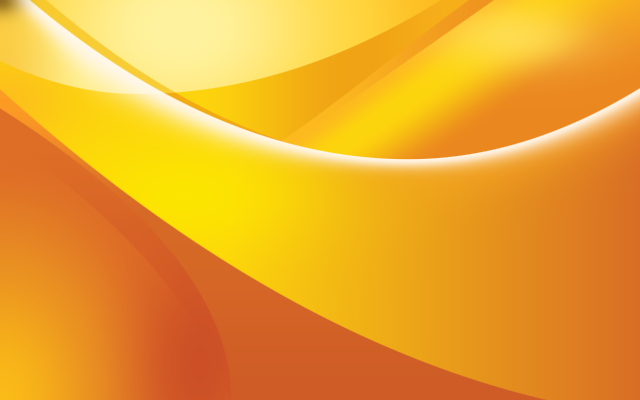
Write a WebGL 2 fragment shader that draws this background.

```glsl
#version 300 es
precision highp float;
// Warm golden waves: overlapping curved sheets with a luminous white rim.
uniform vec2 u_resolution;
out vec4 outColor;

const float ASPECT = 1.6;
const vec3 CREAM  = vec3(1.00, 0.95, 0.62);
const vec3 WHITE  = vec3(1.00, 0.97, 0.93);
const vec3 PEACH  = vec3(0.99, 0.88, 0.74);
const vec3 LEMON  = vec3(0.99, 0.90, 0.00);
const vec3 GOLD   = vec3(0.99, 0.83, 0.05);
const vec3 HONEY  = vec3(0.99, 0.73, 0.12);
const vec3 AMBER  = vec3(0.94, 0.64, 0.08);
const vec3 ORANGE = vec3(0.92, 0.53, 0.12);
const vec3 EMBER  = vec3(0.84, 0.41, 0.15);
const vec3 RUST   = vec3(0.80, 0.31, 0.15);
const vec3 UMBER  = vec3(0.50, 0.36, 0.10);

const vec2 RIM_LOW  = vec2(1.021, 0.602);   // lowest point of the bright rim
const vec2 RIM_BEND = vec2(0.444, 0.530);   // curvature left and right of it
const vec2 VEIL_LOW  = vec2(0.344, 0.765);  // lowest point of the pale veil
const vec2 VEIL_BEND = vec2(0.700, 0.408);
const vec2 BEAM_START = vec2(1.235, 1.0);   // diagonal beam at the top edge
const vec2 BEAM_NORMAL = vec2(0.574, -0.819);

// Antialiased mask, 1 where d is positive
float mask(float d) {
    return clamp(d / max(fwidth(d), 1e-5) + 0.5, 0.0, 1.0);
}

// Soft elliptical spot
float spot(vec2 p, vec2 center, vec2 radius) {
    vec2 q = (p - center) / radius;
    return exp(-dot(q, q));
}

// Parabola with its own curvature on each side of the lowest point
float bowl(float x, vec2 low, vec2 bend) {
    float dx = x - low.x;
    return low.y + (dx < 0.0 ? bend.x : bend.y) * dx * dx;
}

// Sheet above the rim: golden field, diagonal beam and veil
vec3 upperSheet(vec2 p, float rim, float veil) {
    float s = dot(p - BEAM_START, BEAM_NORMAL);
    vec3 left = mix(GOLD, AMBER, smoothstep(0.48, 0.88, p.x));
    left = mix(left, HONEY, 0.5 * smoothstep(0.9, 1.15, p.x));

    // Pale veil fading into amber toward its right tip
    float reach = length((p - vec2(0.45, 0.93)) * vec2(1.0, 1.3));
    vec3 pale = mix(CREAM, vec3(1.0, 0.84, 0.25), smoothstep(0.05, 0.48, reach));
    pale = mix(pale, HONEY, smoothstep(0.40, 0.68, reach));
    left = mix(left, pale, mask(veil));

    // Thin darker sliver that follows the rim
    float sliver = rim + 0.040 * (1.0 - p.x / 0.73);
    vec3 shade = mix(AMBER, vec3(0.97, 0.78, 0.15), mask(veil));
    left = mix(left, shade, 0.85 * mask(sliver - p.y));

    // Beam strip, then the glowing field to its right
    float width = mix(0.016, 0.036, smoothstep(0.73, 1.2, p.x));
    vec3 strip = mix(HONEY, ORANGE, smoothstep(0.75, 1.25, p.x));
    vec3 c = mix(left, mix(strip, HONEY, 0.25), mask(s + width));
    vec3 field = mix(HONEY, GOLD, smoothstep(0.0, 0.07, s));
    field = mix(field, ORANGE, smoothstep(0.09, 0.24, s));
    field = mix(field, vec3(1.0, 0.87, 0.36), 0.85 * spot(p, vec2(1.29, 0.91), vec2(0.20, 0.08)));
    field = mix(field, HONEY, 0.6 * spot(p, vec2(1.60, 1.0), vec2(0.22, 0.09)));
    return mix(c, field, mask(s));
}

// Sheet between the rim and the lower edge, with the white glow
vec3 middleSheet(vec2 p, float rim, float veil) {
    vec3 c = mix(GOLD, EMBER, clamp((p.x - 0.55) / 1.1, 0.0, 1.0));
    c = mix(c, LEMON, 0.95 * spot(p, vec2(0.46, 0.51), vec2(0.30, 0.15)));
    c = mix(c, HONEY, 0.8 * spot(p, vec2(0.0, 0.75), vec2(0.17, 0.11)));
    vec3 pale = mix(vec3(0.98, 0.80, 0.30), CREAM, smoothstep(0.0, 0.22, p.x));
    c = mix(c, pale, 0.85 * mask(veil));

    float slope = 2.0 * (p.x < RIM_LOW.x ? RIM_BEND.x : RIM_BEND.y) * (p.x - RIM_LOW.x);
    float depth = max(rim - p.y, 0.0) / sqrt(1.0 + slope * slope);
    float side = smoothstep(0.95, 1.6, p.x);
    float width = mix(0.062, 0.026, smoothstep(0.15, 1.0, p.x)) + 0.014 * side;
    width *= mix(0.5, 1.0, smoothstep(0.05, 0.25, p.x));
    float halo = exp(-depth * depth / 0.009) * smoothstep(0.7, 1.2, p.x);
    c = mix(c, vec3(0.98, 0.67, 0.14), 0.6 * halo);
    float glow = exp(-depth * depth / (width * width));
    vec3 light = mix(WHITE, PEACH, smoothstep(0.5, 1.2, p.x) * smoothstep(0.0, 0.03, depth));
    return mix(c, light, 0.96 * glow);
}

// Dark rounded sheet in the lower left corner
vec3 cornerSheet(vec2 p) {
    float r = length(p * vec2(1.0, 0.72));
    vec3 c = mix(vec3(0.98, 0.73, 0.09), vec3(0.90, 0.53, 0.14), smoothstep(0.0, 0.33, r));
    c = mix(c, vec3(0.87, 0.43, 0.15), smoothstep(0.25, 0.44, r));
    c = mix(c, RUST, spot(p, vec2(0.50, 0.09), vec2(0.15, 0.28)));
    float fold = 0.575 - 0.30 * p.y - 0.85 * p.y * p.y;
    return mix(c, RUST, 0.35 * mask(p.x - fold) * smoothstep(0.65, 0.4, p.y));
}

void main() {
    vec2 p = gl_FragCoord.xy / u_resolution * vec2(ASPECT, 1.0);
    float rim = bowl(p.x, RIM_LOW, RIM_BEND);
    float veil = p.y - bowl(p.x, VEIL_LOW, VEIL_BEND);
    float lowerEdge = 0.777 - 0.902 * p.x + 0.244 * p.x * p.x;
    float cornerEdge = 0.579 - 0.01 * p.y - 1.075 * p.y * p.y;

    vec3 color = mix(middleSheet(p, rim, veil), upperSheet(p, rim, veil), mask(p.y - rim));
    vec3 under = mix(EMBER, vec3(0.99, 0.61, 0.14), smoothstep(0.45, 0.76, p.y));
    under = mix(vec3(0.81, 0.36, 0.15), under, smoothstep(0.0, 0.4, p.y));
    color = mix(color, under, mask(lowerEdge - p.y));
    color = mix(color, cornerSheet(p), mask(cornerEdge - p.x));
    color = mix(color, UMBER, 0.85 * spot(p, vec2(0.0, 1.0), vec2(0.05, 0.035)));
    outColor = vec4(color, 1.0);
}
```
